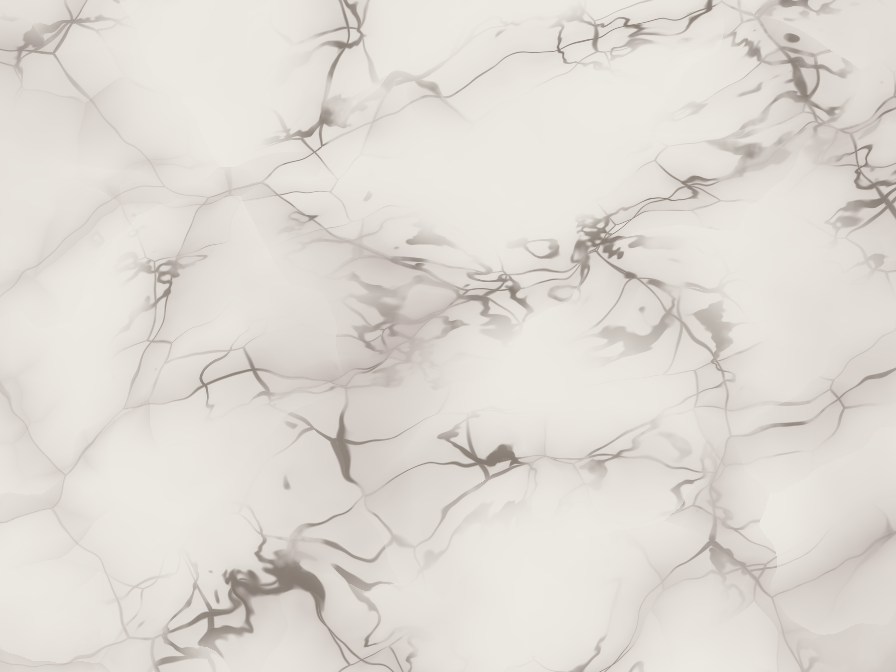
A WebGL 1 fragment shader for this texture:

```glsl
precision highp float;
uniform vec2 u_resolution;

const vec3 WHITE = vec3(0.928, 0.917, 0.890);
const vec3 GREY = vec3(0.805, 0.770, 0.750);
const vec3 VEIN = vec3(0.480, 0.440, 0.405);
const float TILT = 0.38;                 // direction of the bands, radians
const vec2 STRETCH = vec2(0.80, 1.35);   // slabs are longer along the bands
const float SLAB_SCALE = 2.6;
const float SHARD_SCALE = 7.5;
const float WARP = 0.28;
const float HALO_WIDTH = 0.055;
const float ACTIVE_WIDTH = 0.055;
const float HAZE_AMOUNT = 0.40;
const float HALO_AMOUNT = 0.62;
const float SHARD_AMOUNT = 0.45;
const float VEIN_OPACITY = 0.85;

float hash(vec2 p) {
  return fract(sin(dot(p, vec2(127.1, 311.7))) * 43758.545);
}

vec2 hash2(vec2 p) {
  return vec2(hash(p), hash(p + 57.3));
}

float noise(vec2 p) {
  vec2 i = floor(p);
  vec2 f = fract(p);
  f = f * f * (3.0 - 2.0 * f);
  float low = mix(hash(i), hash(i + vec2(1.0, 0.0)), f.x);
  float high = mix(hash(i + vec2(0.0, 1.0)), hash(i + vec2(1.0, 1.0)), f.x);
  return mix(low, high, f.y);
}

float fbm(vec2 p) {
  float sum = 0.0;
  float amp = 0.516;
  for (int i = 0; i < 5; i++) {
    sum += amp * noise(p);
    p = mat2(1.6, 1.2, -1.2, 1.6) * p + 11.7;
    amp *= 0.5;
  }
  return sum;
}

// x: distance to the nearest cell border, y: random value of the cell
vec2 cells(vec2 p) {
  vec2 base = floor(p);
  vec2 nearest = vec2(8.0);
  vec2 second = vec2(9.0);
  vec2 id = base;
  for (int y = -1; y <= 1; y++) {
    for (int x = -1; x <= 1; x++) {
      vec2 cell = base + vec2(float(x), float(y));
      vec2 r = cell + 0.1 + 0.8 * hash2(cell) - p;
      if (dot(r, r) < dot(nearest, nearest)) {
        second = nearest;
        nearest = r;
        id = cell;
      } else if (dot(r, r) < dot(second, second)) {
        second = r;
      }
    }
  }
  float border = dot(0.5 * (nearest + second), normalize(second - nearest));
  return vec2(max(border, 0.0), hash(id + 3.9));
}

float line(float dist, float width, float soft) {
  return 1.0 - smoothstep(width - soft, width + soft, dist);
}

void main() {
  vec2 p = gl_FragCoord.xy / u_resolution.y;
  float soft = max(0.0015, 0.8 / u_resolution.y);

  // Warped, tilted domain
  vec2 warp = vec2(fbm(p * 2.5 + 4.0), fbm(p * 2.5 + 31.0)) - 0.5;
  vec2 w = p + WARP * warp;
  float c = cos(TILT);
  float s = sin(TILT);
  vec2 q = STRETCH * vec2(c * w.x + s * w.y, c * w.y - s * w.x);

  // Large slabs and the small shards between them
  vec2 slab = cells(q * SLAB_SCALE + 7.0);
  vec2 shard = cells(q * SHARD_SCALE + 2.5);
  float slabDist = slab.x / SLAB_SCALE;
  float shardDist = shard.x / SHARD_SCALE;

  // Zones where the veins gather, and gaps along them
  float near = exp(-pow(slabDist / ACTIVE_WIDTH, 2.0));
  float zone = near * smoothstep(0.36, 0.62, fbm(p * 1.7 + 19.0));
  float gaps = smoothstep(0.42, 0.60, fbm(p * 11.0 + 5.0));
  float swell = pow(noise(p * 16.0 + 8.0), 3.0);

  // Soft grey clouds, crisp on the side of the border they fade from
  float haze = smoothstep(0.36, 0.76, fbm(p * 2.2 + 43.0));
  float halo = exp(-slabDist / HALO_WIDTH) * (0.3 + 0.7 * slab.y);
  float chip = exp(-shardDist / 0.022) * shard.y * near;
  float ridge = abs(fbm(q * 6.5 + 13.0) - 0.5);
  float cloud = HAZE_AMOUNT * haze + HALO_AMOUNT * halo + SHARD_AMOUNT * chip;
  cloud += 0.35 * zone * exp(-ridge / 0.05);
  cloud += 0.10 * (fbm(p * 9.0) - 0.5);
  vec3 color = mix(WHITE, GREY, clamp(cloud, 0.0, 1.35));

  // Thin broken veins: slab seams, shard cracks and crumbly branches
  float seam = line(slabDist, 0.001 + 0.004 * swell, soft);
  seam *= 0.18 + 0.75 * zone * gaps;
  float crack = line(shardDist, 0.001 + 0.005 * swell, soft);
  crack *= zone * (0.12 + 0.75 * gaps);
  float branch = line(ridge, 0.010 + 0.035 * swell, 5.0 * soft);
  branch *= zone * (0.15 + 0.85 * gaps);
  float vein = max(seam, max(crack, branch));
  color = mix(color, VEIN, VEIN_OPACITY * vein);

  gl_FragColor = vec4(color, 1.0);
}
```
